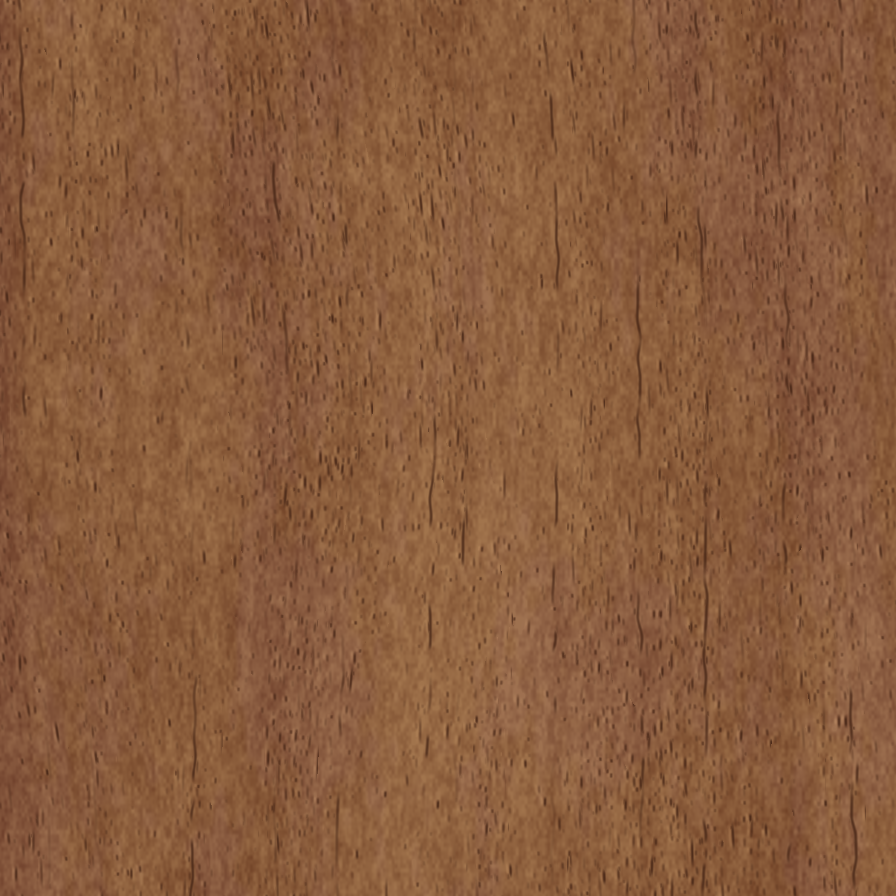
Give the GLSL for this texture, as a WebGL 1 fragment shader.

```glsl
precision highp float;
uniform vec2 u_resolution;

float hash(vec2 p) {
  vec3 q = fract(vec3(p.xyx) * 0.1031);
  q += dot(q, q.yzx + 33.33);
  return fract((q.x + q.y) * q.z);
}

float noise(vec2 p) {
  vec2 i = floor(p), f = fract(p);
  f = f * f * (3.0 - 2.0 * f);
  return mix(mix(hash(i), hash(i + vec2(1.0, 0.0)), f.x),
             mix(hash(i + vec2(0.0, 1.0)), hash(i + 1.0), f.x), f.y);
}

float fbm(vec2 p) {
  float sum = 0.0, amp = 0.5;
  for (int i = 0; i < 4; i++) {
    sum += amp * noise(p);
    p = p * 2.03 + 17.3;
    amp *= 0.5;
  }
  return sum / 0.9375;
}

// Spindle-shaped pores, one per occupied cell; columns are shifted at random
float pores(vec2 p, vec2 cell, float density, float seed) {
  float column = floor(p.x / cell.x);
  p.y += cell.y * 7.0 * hash(vec2(column, seed));
  vec2 id = vec2(column, floor(p.y / cell.y)) + seed * 13.0;
  vec2 d = (fract(p / cell) - 0.5) * cell;
  d.x -= (hash(id + 3.1) - 0.5) * cell.x * 0.4;
  d.y -= (hash(id + 7.7) - 0.5) * cell.y * 0.25;
  d.x += d.y * (hash(id + 5.3) - 0.4) * 0.15;
  float halfLength = cell.y * mix(0.16, 0.37, hash(id + 9.2));
  float body = smoothstep(0.0026, 0.0, abs(d.x))
             * smoothstep(halfLength, halfLength * 0.2, abs(d.y));
  float strength = hash(id + 11.9);
  return body * step(hash(id), density) * mix(0.25, 1.0, strength * strength);
}

float allPores(vec2 p, float crowd) {
  float flecks = pores(p + 0.57, vec2(0.0067, 0.018), 0.16 + 0.45 * crowd, 3.0) * 0.75;
  float small = pores(p, vec2(0.0081, 0.031), 0.1 + 0.45 * crowd, 1.0);
  float large = pores(p + 0.31, vec2(0.0113, 0.064), 0.06 + 0.34 * crowd, 2.0);
  return max(flecks, max(small, large));
}

// Vessel lines that run the height of the board as chains of dashes
float vesselLines(vec2 p) {
  float ink = 0.0;
  for (int i = 0; i < 12; i++) {
    float k = float(i);
    float x = (k + 0.1 + 0.8 * hash(vec2(k, 4.0))) / 12.0;
    x += 0.008 * (noise(vec2(k * 9.0, p.y * 5.0)) - 0.5);
    x += 0.004 * (noise(vec2(k * 9.0, p.y * 45.0)) - 0.5);
    float dashes = smoothstep(0.35, 0.8, noise(vec2(k * 5.0, p.y * 42.0)));
    float stretch = smoothstep(0.3, 0.7, noise(vec2(k * 3.0 + 40.0, p.y * 5.0)));
    ink = max(ink, smoothstep(0.003, 0.0, abs(p.x - x)) * dashes * (0.2 + 0.8 * stretch));
  }
  return ink;
}

void main() {
  vec2 p = gl_FragCoord.xy / u_resolution.y;

  // Gentle drift of the grain
  vec2 g = p;
  g.x += 0.03 * (noise(vec2(p.x * 2.5, p.y * 1.8)) - 0.5) + 0.008 * p.y;

  // Tone: blotches, vertical bands and streaks, then fine fibres
  float blotch = fbm(vec2(g.x * 8.0, g.y * 4.0) + 5.0);
  float band = noise(vec2(g.x * 17.0, g.y * 0.7) + 21.0);
  float streak = noise(vec2(g.x * 75.0, g.y * 3.5) + 33.0);
  float mottle = noise(vec2(g.x * 80.0, g.y * 36.0));
  float fibre = noise(vec2(g.x * 230.0, g.y * 85.0));
  float speck = noise(p * vec2(310.0, 210.0) + 50.0);
  float tone = 0.54 + 0.85 * (blotch - 0.5) + 0.42 * (band - 0.5) + 0.3 * (streak - 0.5)
             + 0.42 * (mottle - 0.5) + 0.75 * (fibre - 0.5) + 0.6 * (speck - 0.5);
  float edge = smoothstep(0.06, 0.01, g.x);
  tone -= 0.45 * edge;

  vec3 brown = vec3(0.495, 0.313, 0.192);
  vec3 honey = vec3(0.6, 0.422, 0.274);
  vec3 wood = mix(brown, honey, clamp(tone, -0.5, 1.3));

  // Rosy patches, stretched along the grain and mottled
  float rose = fbm(vec2(g.x * 13.0, g.y * 4.0) + 71.0) + 0.3 * (mottle - 0.5);
  wood += vec3(-0.013, -0.014, 0.014) * max(smoothstep(0.42, 0.68, rose), edge);

  // Pores gather in bands, each with a pale lip beside it
  float crowd = smoothstep(0.3, 0.8, noise(vec2(g.x * 18.0, g.y * 1.5) + 90.0));
  float pore = allPores(g, crowd);
  float lip = allPores(g + vec2(0.0036, -0.001), crowd);
  wood += vec3(0.075, 0.068, 0.052) * lip * (1.0 - pore);
  float ink = max(pore, 0.85 * vesselLines(g));
  gl_FragColor = vec4(mix(wood, vec3(0.27, 0.145, 0.085), 0.9 * ink), 1.0);
}
```
